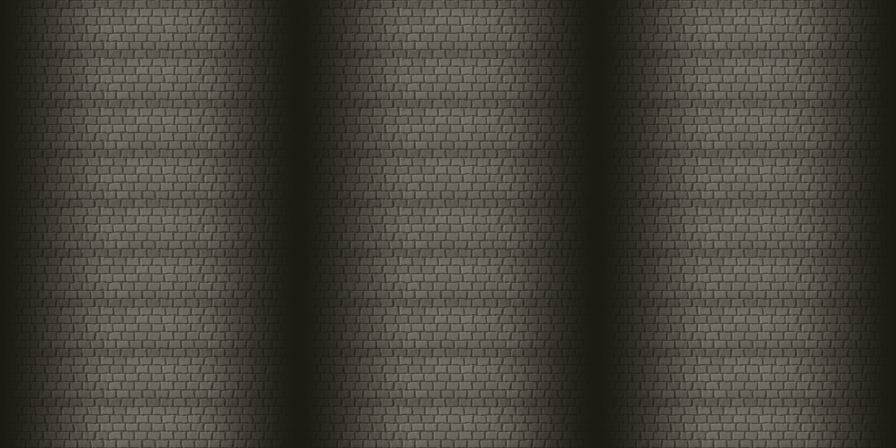
Give the GLSL for this texture, as a Shadertoy shader.

```glsl
const vec2 TILES = vec2(3.0, 9.0);
const float ROWS = 6.0;
const float BRICKS = 23.0;
const float TILE_WIDTH = 36.0; // in brick rows

float hash(vec2 p) {
    vec3 q = fract(p.xyx * vec3(0.1031, 0.1030, 0.0973));
    q += dot(q, q.yzx + 33.33);
    return fract((q.x + q.y) * q.z);
}

vec2 randomGradient(vec2 cell) {
    float angle = 6.2832 * hash(cell + 17.0);
    return vec2(cos(angle), sin(angle));
}

float gradientNoise(vec2 p) {
    vec2 i = floor(p), f = p - i;
    vec2 u = f * f * f * (f * (f * 6.0 - 15.0) + 10.0);
    vec2 e = vec2(1.0, 0.0);
    float a = dot(randomGradient(i), f);
    float b = dot(randomGradient(i + e.xy), f - e.xy);
    float c = dot(randomGradient(i + e.yx), f - e.yx);
    float d = dot(randomGradient(i + e.xx), f - e.xx);
    return mix(mix(a, b, u.x), mix(c, d, u.x), u.y);
}

// x: stone coverage, y: brick shade, z: surface height
vec3 brickwork(vec2 p, float roughness) {
    float grain = gradientNoise(p * vec2(2.4, 1.3)) + 0.5 * gradientNoise(p * vec2(4.3, 3.1) + 9.0);
    vec2 warp = vec2(gradientNoise(p * 1.3 + 40.0), gradientNoise(p * 1.1 + 70.0));
    vec2 warped = p + vec2(0.12, 0.1) * warp;
    float row = mod(floor(warped.y), ROWS);
    float along = warped.x * BRICKS / TILE_WIDTH + 0.5 * mod(row, 2.0) + 0.35 * hash(vec2(row, 5.0));
    vec2 brick = vec2(mod(floor(along), BRICKS), row);
    vec2 inner = 0.5 - abs(fract(vec2(along, warped.y)) - 0.5);
    inner.x *= TILE_WIDTH / BRICKS;
    vec2 faces = smoothstep(vec2(0.03, 0.01), vec2(0.19, 0.15), inner + 0.07 * grain);
    float stone = faces.x * faces.y;
    float shade = hash(brick + 3.0);
    return vec3(stone, shade, stone * (0.8 + 0.3 * shade) + roughness * grain);
}

vec3 wallColor(vec2 uv) {
    vec2 tile = fract(uv * TILES);
    vec2 p = tile * vec2(TILE_WIDTH, ROWS);

    // Broad light falling off toward the sides, with a glow in each centre
    float side = abs(tile.x - 0.5);
    float light = smoothstep(-0.02, 0.39, 0.5 - side);
    float rise = tile.y - 0.55;
    float glow = exp(-45.0 * side * side - 14.0 * rise * rise);
    float seam = abs(fract(tile.y - 0.92 + 0.5) - 0.5);
    float shadow = 1.0 - smoothstep(0.03, 0.2, seam);

    // Chipped stones lit from the left, roughest near the sides and seams
    float roughness = 0.25 + 1.3 * side + 0.4 * shadow;
    vec3 wall = brickwork(p, roughness);
    float relief = wall.z - brickwork(p + vec2(-0.19, 0.1), roughness).z;

    float tone = light * (0.96 + 0.08 * glow - 0.12 * shadow);
    tone *= mix(0.66, 1.0, wall.x) * (0.94 + 0.11 * wall.y) + (0.16 + 0.3 * side) * relief;
    vec3 color = mix(vec3(0.105, 0.095, 0.067), vec3(0.42, 0.402, 0.37), tone);
    return color + vec3(0.005, 0.008, -0.006) * glow * wall.x;
}

void mainImage(out vec4 fragColor, in vec2 fragCoord) {
    // Average a 3 by 3 grid of samples
    vec3 sum = vec3(0.0);
    for (int j = -1; j <= 1; j++) {
        for (int i = -1; i <= 1; i++) {
            sum += wallColor((fragCoord + vec2(i, j) / 3.0) / iResolution.xy);
        }
    }
    fragColor = vec4(sum / 9.0, 1.0);
}
```
